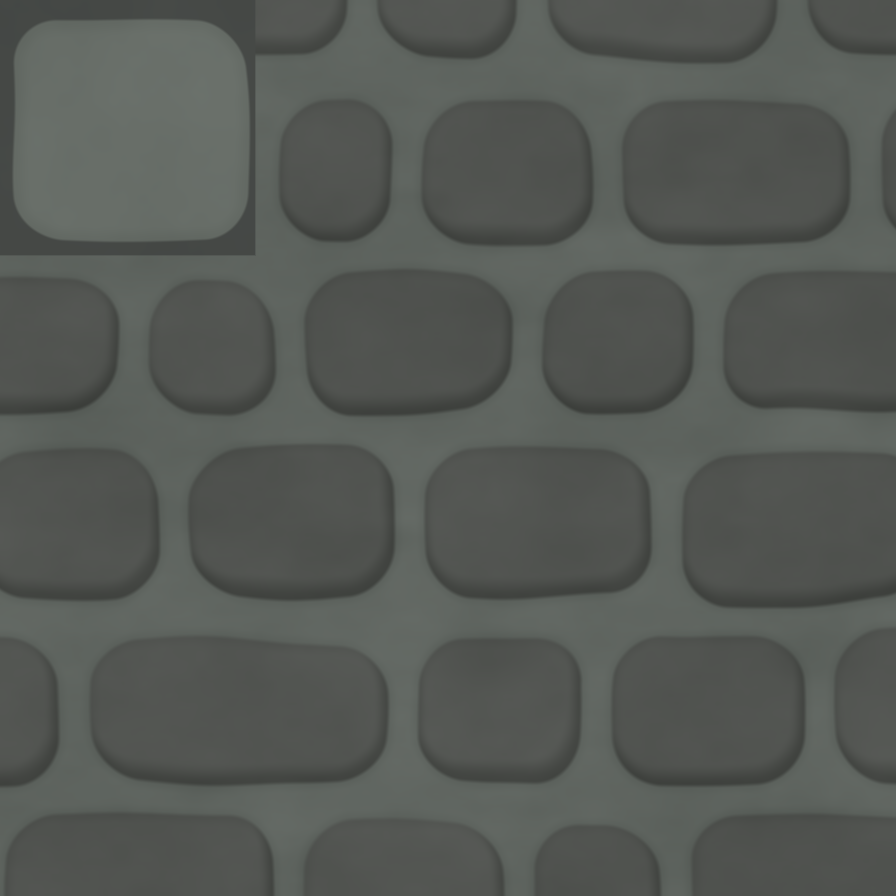
Give the GLSL for this texture, as a Shadertoy shader.

```glsl
float hash(vec2 p) {
    p = fract(p * vec2(0.1731, 0.2397) + 0.37);
    p += dot(p, p.yx + 19.19);
    return fract((p.x + p.y) * p.x * 7.31);
}

float noise(vec2 p) {
    vec2 cell = floor(p), f = fract(p);
    f = f * f * (3.0 - 2.0 * f);
    return mix(mix(hash(cell), hash(cell + vec2(1, 0)), f.x),
               mix(hash(cell + vec2(0, 1)), hash(cell + vec2(1, 1)), f.x), f.y);
}

float fbm(vec2 p) {
    float sum = 0.0, amp = 0.5;
    for (int i = 0; i < 4; i++) {
        sum += amp * noise(p);
        p = p * 2.03 + 17.1;
        amp *= 0.5;
    }
    return sum;
}

// Rounded box with slightly bowed sides
float stoneDistance(vec2 p, vec2 halfSize) {
    vec2 side = min(abs(p.yx) / halfSize.yx, 1.0);
    p = abs(p) + 0.006 * side * side;
    float radius = min(0.048, 0.72 * min(halfSize.x, halfSize.y));
    vec2 q = p - halfSize + radius;
    return length(max(q, 0.0)) + min(max(q.x, q.y), 0.0) - radius;
}

float rowEdge(float row) {
    return (row + 0.24 * (hash(vec2(row, 71.0)) - 0.5)) * 0.2 - 0.1;
}

float columnEdge(float column, float row) {
    float jitter = 0.66 * (hash(vec2(column, row + 31.0)) - 0.5);
    return (column + jitter + 0.47 * row) * 0.25;
}

// Nearest stone: distance, distance to its lit face, random id
vec3 wall(vec2 p) {
    vec3 nearest = vec3(1.0);
    float baseRow = floor((p.y + 0.1) * 5.0);
    for (int j = -1; j <= 1; j++) {
        float row = baseRow + float(j);
        float baseColumn = floor(p.x * 4.0 - 0.47 * row);
        for (int i = -1; i <= 1; i++) {
            float column = baseColumn + float(i);
            vec2 low = vec2(columnEdge(column, row), rowEdge(row));
            vec2 high = vec2(columnEdge(column + 1.0, row), rowEdge(row + 1.0));
            float id = hash(vec2(column + 9.0, row + 53.0));
            float lift = hash(vec2(column + 23.0, row + 5.0)) - 0.5;
            vec2 halfSize = 0.5 * (high - low) - vec2(0.017, 0.016 + 0.008 * id);
            vec2 q = p - 0.5 * (low + high) - vec2(0.0, 0.014 * lift);
            q.y += q.x * 0.07 * (id - 0.5);
            float d = stoneDistance(q, halfSize);
            float face = stoneDistance(q - vec2(-0.005, 0.014), halfSize);
            if (d < nearest.x) nearest = vec3(d, face, id);
        }
    }
    return nearest;
}

// Faint parallel diagonal scratches
float scratches(vec2 p) {
    float sum = 0.0;
    for (int i = 0; i < 4; i++) {
        float k = float(i);
        vec2 q = p - vec2(0.76 + 0.017 * k, 0.52 + 0.006 * hash(vec2(k, 3.0)));
        q = mat2(0.8, -0.6, 0.6, 0.8) * q;
        float reach = 0.025 + 0.035 * hash(vec2(k, 8.0));
        sum += smoothstep(0.0025, 0.0, abs(q.y)) * smoothstep(reach, reach * 0.4, abs(q.x));
    }
    return sum;
}

void mainImage(out vec4 fragColor, in vec2 fragCoord) {
    vec2 uv = fragCoord / iResolution.xy;
    vec2 wobble = vec2(noise(uv * 9.0), noise(uv * 9.0 + 40.0)) - 0.5;
    vec2 p = uv + 0.011 * wobble;
    float smudge = fbm(uv * 11.0) - 0.47;
    float streak = fbm(uv * vec2(9.0, 26.0) + 60.0) - 0.47;

    // Mortar
    vec3 color = vec3(0.372, 0.394, 0.374) + 0.045 * smudge + 0.03 * streak;

    // Stones with a soft dark lower and right rim
    vec3 stone = wall(p);
    vec3 stoneColor = vec3(0.318, 0.328, 0.314) + 0.018 * (stone.z - 0.5);
    stoneColor += 0.045 * smudge + 0.018 * streak;
    float rim = smoothstep(-0.012, 0.009, stone.y + 0.012 * smudge);
    stoneColor -= 0.055 * rim + 0.014 * smoothstep(-0.014, 0.0, stone.x);
    stoneColor += 0.035 * scratches(uv);
    color -= 0.018 * smoothstep(0.012, 0.0, stone.x);
    color = mix(color, stoneColor, smoothstep(0.003, -0.003, stone.x));

    // Pale stone on a dark square in the upper left corner
    vec2 q = p - vec2(0.146, 0.855);
    q.x += 0.035 * q.y;
    float pale = stoneDistance(q, vec2(0.131, 0.124));
    vec3 panel = vec3(0.272, 0.284, 0.273) + 0.015 * smudge;
    vec3 paleColor = vec3(0.408, 0.432, 0.409) + 0.035 * smudge;
    paleColor -= 0.02 * smoothstep(-0.02, 0.0, pale);
    panel = mix(panel, paleColor, smoothstep(0.002, -0.002, pale));
    float panelEdge = max(uv.x - 0.285, 0.715 - uv.y);
    color = mix(color, panel, smoothstep(0.001, -0.001, panelEdge));

    fragColor = vec4(color, 1.0);
}
```
